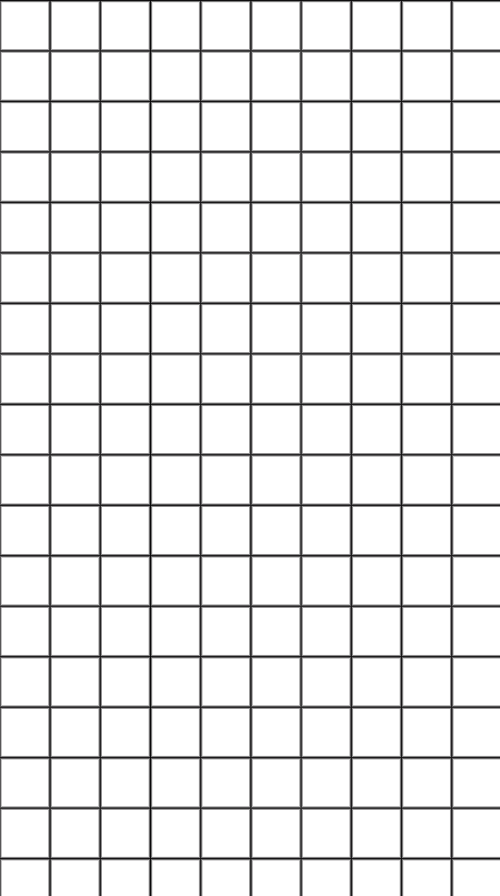
Write a WebGL 1 fragment shader that draws this pattern.

```glsl
precision highp float;
// Draws a plain square grid of thin, slightly soft black rules on white paper.

uniform vec2 u_resolution;

const vec3 PAPER_COLOR = vec3(1.0);
const vec3 INK_COLOR = vec3(0.035, 0.03, 0.035);

// Lengths are fractions of the canvas height.
const vec2 CELL_PITCH = vec2(0.05604, 0.05634);
const vec2 GRID_OFFSET = vec2(-0.0002, 0.0005);
const float RULE_WIDTH = 0.0026;
const float EDGE_SOFTNESS = 0.00244;
const float INK_VARIATION = 0.06;

float hash(float n) {
    return fract(sin(n * 127.1 + 11.7) * 43758.5453);
}

// Coverage of a soft-edged rule centred at zero distance.
float ruleCoverage(float distanceToRule, float width, float softness) {
    float ramp = (0.5 * width - distanceToRule) / softness + 0.5;
    return clamp(ramp, 0.0, min(width / softness, 1.0));
}

// Rules repeated along one axis, each with its own ink strength.
float ruledAxis(float position, float pitch, float softness, float seed) {
    float index = floor(position / pitch + 0.5);
    float distanceToRule = abs(position - index * pitch);
    float strength = 1.0 - INK_VARIATION * hash(index + seed);
    return strength * ruleCoverage(distanceToRule, RULE_WIDTH, softness);
}

void main() {
    // Measure from the upper left corner, where the grid starts.
    float pixel = 1.0 / u_resolution.y;
    vec2 fromCorner = vec2(gl_FragCoord.x, u_resolution.y - gl_FragCoord.y) * pixel;
    vec2 position = fromCorner - GRID_OFFSET;
    float softness = max(EDGE_SOFTNESS, pixel);

    float vertical = ruledAxis(position.x, CELL_PITCH.x, softness, 3.0);
    float horizontal = ruledAxis(position.y, CELL_PITCH.y, softness, 41.0);

    // Crossing rules share their ink.
    float ink = max(vertical, horizontal);
    gl_FragColor = vec4(mix(PAPER_COLOR, INK_COLOR, ink), 1.0);
}
```
